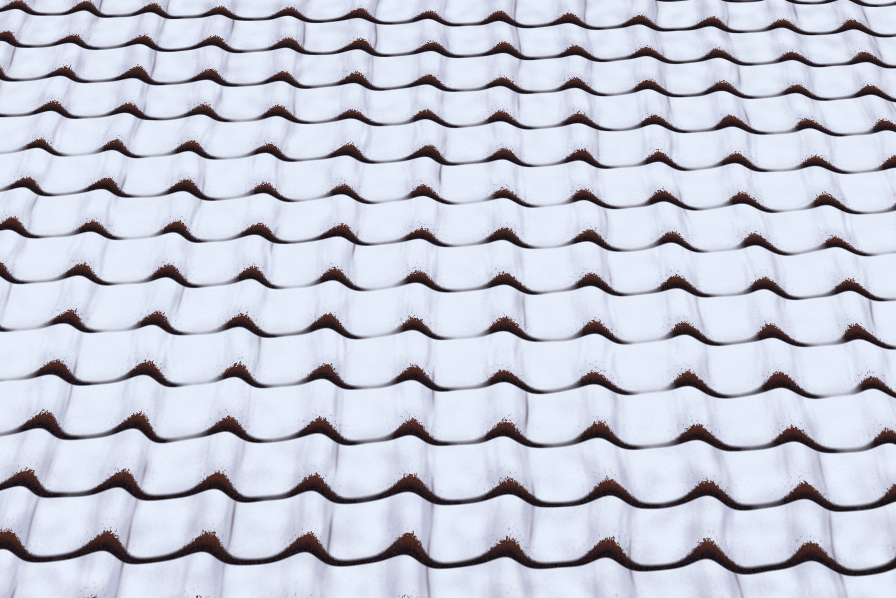
Give the GLSL for this texture, as a Shadertoy shader.

```glsl
#define HORIZON 1.963      // distance of the vanishing point above the top edge
#define COLUMN_WIDTH 0.0587 // tile width per unit of distance
#define ROW_STEP 0.0129    // step of inverse distance between rows
#define ROW_START 0.3471   // inverse distance of the lowest full row
#define CREST_HEIGHT 0.18  // rise of the tile edge, in rows
#define LIP_HEIGHT 0.21    // bare clay below the snow, in rows
#define LINE_HEIGHT 0.035  // thin shadow line in the troughs, in rows
#define SNOW vec3(0.905, 0.935, 0.985)
#define LILAC vec3(0.75, 0.76, 0.84)
#define GREY vec3(0.50, 0.47, 0.52)
#define CLAY vec3(0.31, 0.17, 0.145)
#define SHADOW vec3(0.11, 0.08, 0.10)

vec2 hashGradient(vec2 cell) {
    vec3 h = fract(cell.xyx * vec3(0.1031, 0.1030, 0.0973));
    h += dot(h, h.yzx + 33.33);
    return 2.0 * fract((h.xx + h.yz) * h.zy) - 1.0;
}

// Gradient noise, roughly -0.7 to 0.7
float noise(vec2 p) {
    vec2 i = floor(p), f = fract(p);
    vec2 w = f * f * f * (f * (f * 6.0 - 15.0) + 10.0);
    vec2 e = vec2(0.0, 1.0);
    float a = dot(hashGradient(i), f);
    float b = dot(hashGradient(i + e.yx), f - e.yx);
    float c = dot(hashGradient(i + e.xy), f - e.xy);
    float d = dot(hashGradient(i + e.yy), f - e.yy);
    return mix(mix(a, b, w.x), mix(c, d, w.x), w.y);
}

float bell(float x, float width) {
    x /= width;
    return exp(-x * x);
}

// Roof plane: x counts tile columns, y counts rows upward
vec2 roofCoords(vec2 p) {
    float tilt = mix(0.025, 0.015, p.y);
    float columnX = (p.x - 0.090 - 0.0152 * p.y) / (COLUMN_WIDTH * (p.y + HORIZON));
    float depth = p.y - tilt * (p.x - 0.10) + HORIZON;
    return vec2(columnX, (1.0 / depth - ROW_START) / ROW_STEP);
}

void mainImage(out vec4 fragColor, in vec2 fragCoord) {
    vec2 p = (fragCoord - vec2(0.5 * iResolution.x, 0.0)) / iResolution.y;
    p.y = 1.0 - p.y;
    vec2 roof = roofCoords(p);

    // Slow variation between tiles, and wear toward the top and bottom
    float vary = noise(roof * vec2(0.83, 0.91) + 7.3);
    float wear = max(smoothstep(0.6, 0.95, p.y), 0.7 * smoothstep(0.35, 0.0, p.y));
    roof.x += 0.10 * noise(roof * vec2(0.3, 0.9) + 31.7);

    // Wavy lower edge of each row
    float side = fract(roof.x + 0.5) - 0.5;
    float crest = bell(side, side < 0.0 ? 0.21 : 0.17);
    float edge = CREST_HEIGHT * crest - 0.03 * sin(6.28318 * side);
    float rise = roof.y - edge + 0.28 + 0.05 * noise(roof * vec2(2.3, 1.7));
    float soft = 0.025 + 0.7 * fwidth(rise);
    float above = fract(rise);

    // Grain of the snow and streaks running down the slope
    float grain = noise(roof * vec2(34.0, 17.0));
    float fine = noise(roof * vec2(61.0, 31.0) + 11.0);
    float streak = noise(roof * vec2(17.0, 2.1) + 3.0);
    float patches = noise(roof * vec2(4.0, 3.0) + 19.0);

    // Snow: thinner on the flanks of the crest and near the edge
    float flank = bell(side - 0.17, 0.08) + 0.55 * bell(side + 0.16, 0.10);
    float thin = flank * (0.42 + 0.45 * wear + 0.9 * streak + 0.4 * vary);
    thin += 0.45 * crest * bell(above - 0.22, 0.20);
    thin += 0.35 * bell(above, 0.16) + 0.12 * wear;
    thin += 0.45 * patches * (0.5 + wear) + 0.35 * grain + 0.25 * fine;
    vec3 color = mix(SNOW, LILAC, clamp(thin, 0.0, 1.0));
    color += 0.03 * (grain + fine);

    // Faint joints beside some crests
    float joint = bell(side - 0.21, 0.016) * smoothstep(0.05, 0.35, vary + 0.25 * wear);
    color = mix(color, GREY, joint * clamp(0.45 + streak + 0.3 * wear, 0.0, 0.9));

    // Dark specks scattered over the snow just above the lip
    float lipShape = bell(side - 0.01, 0.20);
    float speckZone = lipShape * bell(above - LIP_HEIGHT, 0.15 + 0.05 * wear);
    float specks = smoothstep(0.22, 0.48, grain + 0.6 * fine) * speckZone;
    color = mix(color, GREY, 0.85 * specks);

    // Bare clay lip, a crescent that tapers into the trough line
    float lip = LIP_HEIGHT * lipShape * (1.0 + 0.55 * vary);
    lip += LINE_HEIGHT * (1.0 + wear) + 0.08 * lipShape * (grain + fine);
    float bare = 1.0 - smoothstep(lip - soft, lip + soft, above);
    bare = max(bare, smoothstep(1.0 - soft, 1.0, above));
    float tail = 0.7 * bell(side - 0.28, 0.13);
    float strength = clamp(1.5 * lipShape + tail + 0.75 * wear + 0.25 + 0.6 * vary, 0.15, 1.0);
    float height = above > 0.9 ? 0.0 : above / max(lip, 0.02);
    vec3 lipColor = mix(SHADOW, CLAY, smoothstep(0.15, 0.75, height) * lipShape);
    lipColor += 0.07 * (grain + fine);
    color = mix(color, lipColor, bare * strength);

    fragColor = vec4(clamp(color, 0.0, 1.0), 1.0);
}
```
